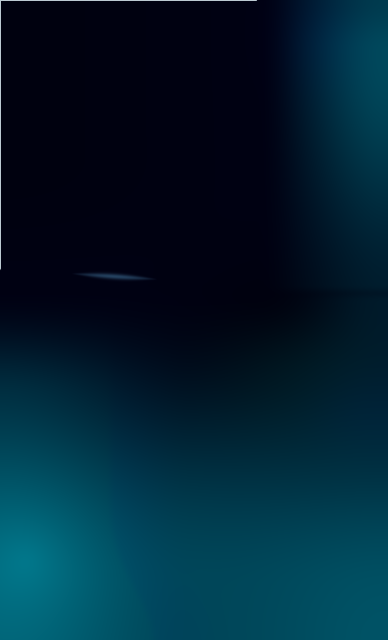
Write a Shadertoy shader that draws this background.

```glsl
#define HORIZON 0.545
#define FLOOR_LEVEL 0.26
#define LEFT_WASH 0.10
#define RIGHT_WASH 0.10
#define CORE_POS vec2(0.07, 0.125)
#define CORE_LEVEL 0.13
#define STREAK_POS vec2(0.295, 0.568)
#define STREAK_SIZE vec2(0.11, 0.0042)
#define STREAK_SLOPE -0.04
#define HAIRLINE 0.002

const vec3 NAVY = vec3(0.0, 0.002, 0.07);
const vec3 TEAL = vec3(0.005, 1.0, 1.02);
const vec3 STREAK_COLOR = vec3(0.14, 0.25, 0.30);
const vec3 RIM_COLOR = vec3(0.78, 0.84, 0.87);

float glow(vec2 p, vec2 center, vec2 radius) {
    vec2 q = (p - center) / radius;
    return exp(-dot(q, q));
}

// Glow with a pointed centre
float peakedGlow(vec2 p, vec2 center, vec2 radius) {
    return exp(-length(vec3((p - center) / radius, 0.15)));
}

// Light falling from the upper right edge
float upperLight(vec2 p) {
    float across = smoothstep(0.66, 1.0, p.x);
    across = mix(across, sqrt(across), 0.25 * smoothstep(0.66, 0.8, p.x));
    float level = mix(0.11, 0.28, smoothstep(0.53, 0.91, p.y));
    level -= 0.05 * smoothstep(0.92, 1.0, p.y);
    return across * level;
}

// Floor ramp with washes on both sides and two soft pools
float lowerLight(vec2 p) {
    float depth = clamp((HORIZON - p.y) / HORIZON, 0.0, 1.0);
    float light = FLOOR_LEVEL * smoothstep(0.0, 0.85, depth);
    light += LEFT_WASH * smoothstep(0.5, 0.0, p.x) * smoothstep(0.0, 0.3, depth);
    float onset = mix(smoothstep(0.0, 0.25, depth), 1.0, smoothstep(0.66, 1.0, p.x));
    light += RIGHT_WASH * smoothstep(0.45, 0.95, p.x) * onset * (1.0 - smoothstep(0.0, 0.6, depth));
    light += CORE_LEVEL * peakedGlow(p, CORE_POS, vec2(0.18, 0.11));
    light += 0.06 * glow(p, vec2(1.0, 0.0), vec2(0.3, 0.2));
    return light;
}

// Thin lens that tapers to both ends
float streak(vec2 p) {
    vec2 q = p - STREAK_POS;
    q.y -= STREAK_SLOPE * q.x;
    q /= STREAK_SIZE;
    float taper = max(1.0 - q.x * q.x, 0.0);
    return taper * exp(-q.y * q.y / (0.1 + 0.9 * taper * taper));
}

void mainImage(out vec4 fragColor, in vec2 fragCoord) {
    vec2 uv = fragCoord / iResolution.xy;
    float aspect = iResolution.y / iResolution.x;

    // Upper and lower light meet at the horizon
    float below = smoothstep(HORIZON + 0.01, HORIZON - 0.01, uv.y);
    float light = mix(upperLight(uv), lowerLight(uv), below);
    float seam = exp(-pow((uv.y - HORIZON + 0.003) / 0.007, 2.0));
    light *= 1.0 - 0.2 * seam;

    // Faint curved fold, bluer on its right side
    float foldX = 0.285 + 0.11 * pow(1.0 - smoothstep(0.0, 0.25, uv.y), 2.0);
    float fold = smoothstep(foldX - 0.015, foldX + 0.015, uv.x)
               * smoothstep(foldX + 0.22, foldX + 0.02, uv.x) * below;
    light *= 1.0 - 0.05 * fold;

    vec3 color = NAVY + TEAL * light;
    color.b += 0.02 * fold * smoothstep(0.5, 0.2, uv.y);
    color.b -= 0.03 * glow(uv, vec2(0.75, 0.43), vec2(0.25, 0.13));
    color.b -= 0.012 * smoothstep(0.7, 0.0, uv.x) * smoothstep(0.55, 0.75, uv.y);

    // Cool tint in the upper corner and beside the lower right edge
    color.b += 0.035 * glow(uv, vec2(0.82, 0.95), vec2(0.12, 0.10));
    color.b += 0.02 * glow(uv, vec2(0.95, 0.36), vec2(0.15, 0.06));

    color += STREAK_COLOR * streak(uv);

    // Pale hairline along the top and left edges
    float topGap = (1.0 - uv.y) * aspect;
    float leftRim = smoothstep(1.5, 0.5, uv.x / HAIRLINE) * smoothstep(0.577, 0.581, uv.y);
    float topRim = smoothstep(1.5, 0.5, topGap / HAIRLINE) * smoothstep(0.664, 0.660, uv.x);
    color = mix(color, RIM_COLOR, max(leftRim, topRim));

    fragColor = vec4(clamp(color, 0.0, 1.0), 1.0);
}
```
